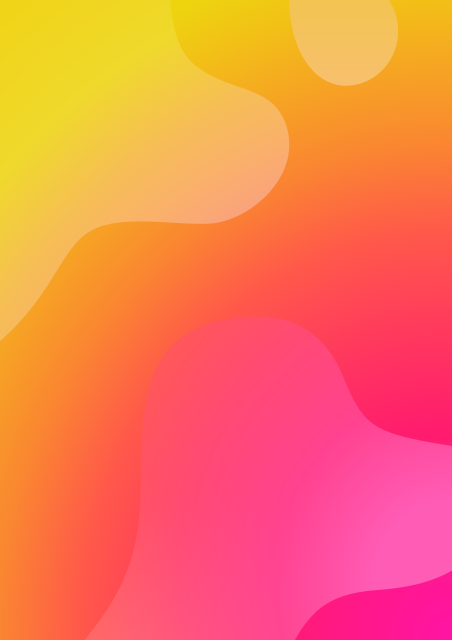
Write a WebGL 2 fragment shader that draws this background.

```glsl
#version 300 es
precision highp float;

uniform vec2 u_resolution;
out vec4 fragColor;

// Linear progress of x from a to b, limited to 0..1
float span(float a, float b, float x) {
    return clamp((x - a) / (b - a), 0.0, 1.0);
}

// Adds a cubic curve to an outline: x keeps the squared distance, y the inside sign
void curve(inout vec2 outline, vec2 p, vec2 a, vec2 b, vec2 c, vec2 d) {
    const int STEPS = 20;
    vec2 from = a;
    for (int i = 1; i <= STEPS; i++) {
        float t = float(i) / float(STEPS), s = 1.0 - t;
        vec2 to = s * s * s * a + 3.0 * s * s * t * b + 3.0 * s * t * t * c + t * t * t * d;
        vec2 edge = to - from, rel = p - from;
        vec2 away = rel - edge * clamp(dot(rel, edge) / dot(edge, edge), 0.0, 1.0);
        outline.x = min(outline.x, dot(away, away));
        // Flip the sign when a ray towards the right crosses this piece
        if ((from.y > p.y) != (to.y > p.y) && rel.x < edge.x * rel.y / edge.y) outline.y = -outline.y;
        from = to;
    }
}

// Smooth coverage of an outline
float cover(vec2 outline) {
    return clamp(0.5 - outline.y * sqrt(outline.x) * u_resolution.y, 0.0, 1.0);
}

// Radial backdrop from magenta through red and orange to yellow
vec3 backdrop(float r) {
    vec3 color = mix(vec3(1.0, 0.08, 0.64), vec3(1.0, 0.11, 0.43), span(0.0, 0.33, r));
    color = mix(color, vec3(1.0, 0.22, 0.37), span(0.33, 0.48, r));
    color = mix(color, vec3(1.0, 0.35, 0.29), span(0.48, 0.64, r));
    color = mix(color, vec3(0.98, 0.53, 0.19), span(0.64, 0.78, r));
    color = mix(color, vec3(0.95, 0.75, 0.09), span(0.78, 1.0, r));
    return mix(color, vec3(0.93, 0.83, 0.06), span(1.0, 1.09, r));
}

// Peach to yellow fill of the upper left wave
vec3 goldFill(float r) {
    vec3 color = mix(vec3(0.98, 0.64, 0.48), vec3(0.98, 0.69, 0.42), span(0.76, 0.83, r));
    color = mix(color, vec3(0.965, 0.74, 0.34), span(0.83, 0.92, r));
    color = mix(color, vec3(0.94, 0.85, 0.17), span(0.92, 1.06, r));
    return mix(color, vec3(0.94, 0.83, 0.09), span(1.06, 1.26, r));
}

// Pink fill of the lower wave, lighter near its left foot
vec3 pinkFill(vec2 p) {
    float r = length((p - vec2(0.703, 0.089)) * vec2(1.1, 1.0));
    vec3 color = mix(vec3(1.0, 0.36, 0.71), vec3(1.0, 0.26, 0.56), span(0.13, 0.30, r));
    color = mix(color, vec3(1.0, 0.29, 0.45), span(0.30, 0.47, r));
    color = mix(color, vec3(1.0, 0.35, 0.34), span(0.47, 0.62, r));
    return color + vec3(0.0, 0.06, 0.06) * span(0.22, 0.0, p.y) * span(0.5, 0.2, p.x);
}

void main() {
    // Canvas height is one unit
    vec2 p = gl_FragCoord.xy / u_resolution.y;
    float r = length((p - vec2(0.703, 0.0)) * vec2(1.1, 1.0));
    vec3 color = backdrop(r);

    // Upper left wave, open towards the left side
    vec2 gold = vec2(10.0, 1.0);
    curve(gold, p, vec2(0.265, 1.008), vec2(0.270, 0.948), vec2(0.281, 0.913), vec2(0.313, 0.892));
    curve(gold, p, vec2(0.313, 0.892), vec2(0.354, 0.863), vec2(0.397, 0.865), vec2(0.428, 0.836));
    curve(gold, p, vec2(0.428, 0.836), vec2(0.444, 0.820), vec2(0.452, 0.798), vec2(0.452, 0.773));
    curve(gold, p, vec2(0.452, 0.773), vec2(0.452, 0.715), vec2(0.393, 0.659), vec2(0.333, 0.651));
    curve(gold, p, vec2(0.333, 0.651), vec2(0.276, 0.646), vec2(0.182, 0.669), vec2(0.135, 0.635));
    curve(gold, p, vec2(0.135, 0.635), vec2(0.092, 0.604), vec2(0.081, 0.535), vec2(-0.008, 0.460));
    color = mix(color, goldFill(r), cover(gold));

    // Drop hanging from the top
    vec2 drop = vec2(10.0, 1.0);
    curve(drop, p, vec2(0.452, 1.010), vec2(0.449, 0.928), vec2(0.488, 0.866), vec2(0.540, 0.866));
    curve(drop, p, vec2(0.540, 0.866), vec2(0.585, 0.866), vec2(0.622, 0.904), vec2(0.622, 0.951));
    curve(drop, p, vec2(0.622, 0.951), vec2(0.622, 0.971), vec2(0.616, 0.990), vec2(0.602, 1.008));
    vec3 dropFill = mix(vec3(0.97, 0.75, 0.43), vec3(0.95, 0.77, 0.32), span(0.866, 1.0, p.y));
    color = mix(color, dropFill, cover(drop));

    // Lower wave, closed beyond the right side
    vec2 pink = vec2(10.0, 1.0);
    curve(pink, p, vec2(0.128, -0.005), vec2(0.189, 0.069), vec2(0.220, 0.128), vec2(0.220, 0.245));
    curve(pink, p, vec2(0.220, 0.245), vec2(0.220, 0.388), vec2(0.228, 0.505), vec2(0.404, 0.505));
    curve(pink, p, vec2(0.404, 0.505), vec2(0.469, 0.505), vec2(0.509, 0.471), vec2(0.533, 0.419));
    curve(pink, p, vec2(0.533, 0.419), vec2(0.568, 0.333), vec2(0.577, 0.323), vec2(0.714, 0.302));
    curve(pink, p, vec2(0.714, 0.302), vec2(0.830, 0.280), vec2(0.830, 0.130), vec2(0.714, 0.113));
    curve(pink, p, vec2(0.714, 0.113), vec2(0.671, 0.086), vec2(0.625, 0.081), vec2(0.589, 0.078));
    curve(pink, p, vec2(0.589, 0.078), vec2(0.521, 0.073), vec2(0.488, 0.052), vec2(0.457, -0.007));
    color = mix(color, pinkFill(p), cover(pink));

    fragColor = vec4(color, 1.0);
}
```
